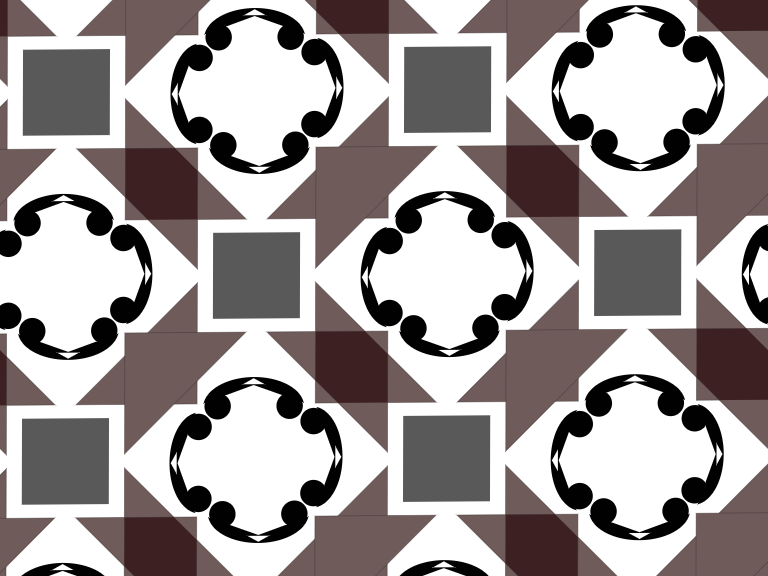
Give the GLSL for this pattern, as a WebGL 1 fragment shader.

```glsl
precision highp float;

uniform vec2 u_resolution;

#define UNITS 576.0                     // design units per canvas height
#define ORIGIN vec2(257.0, 485.0)       // centre of one ring
#define STEP_X vec2(190.6, 1.4)         // lattice steps, slightly skewed
#define STEP_Y vec2(0.5, 184.5)
#define TILE_HALF vec2(131.5, 128.0)    // half size of the tile around a ring
#define CORNER_CUT 138.5                // where the corner triangles begin
#define SQUARE_HALF vec2(43.5, 43.0)
#define BROWN vec3(0.43, 0.355, 0.352)
#define OVERLAP vec3(0.24, 0.125, 0.13)
#define GRAY vec3(0.35)
#define INK vec3(0.005)
#define OUTLINE vec3(0.24, 0.19, 0.19)

// Antialiased coverage of a signed distance in design units
float cover(float d) {
  return clamp(0.5 - d * u_resolution.y / UNITS, 0.0, 1.0);
}

float boxDistance(vec2 p, vec2 halfSize) {
  vec2 d = abs(p) - halfSize;
  return max(d.x, d.y);
}

float ellipseDistance(vec2 p, vec2 radii) {
  float k = length(p / radii);
  return k * (k - 1.0) / max(length(p / (radii * radii)), 1e-5);
}

// Right triangle filling the outer corner of a ring's tile
float cornerDistance(vec2 q) {
  return max(boxDistance(q, TILE_HALF), (CORNER_CUT - q.x - q.y) * 0.7071);
}

// Upper scroll: a tapered crescent with round ends and a pierced wedge
float scrollDistance(vec2 p) {
  p.x = abs(p.x + 2.5);
  float outer = ellipseDistance(p - vec2(0.0, 53.0), vec2(50.5, 30.0));
  float inner = (75.0 - 0.36 * p.x - p.y) * 0.94;
  float wedge = max(75.8 - p.y, (p.y + 0.55 * p.x - 81.8) * 0.876);
  float band = max(max(outer, inner), -wedge);
  return min(band, length(p - vec2(36.0, 54.0)) - 13.2);
}

// Four scrolls in a pinwheel, the side ones set a little further out
float ringDistance(vec2 p) {
  float d = 1e3;
  for (int i = 0; i < 4; i++) {
    float sideShift = 3.5 * mod(float(i), 2.0);
    d = min(d, scrollDistance(p - vec2(0.0, sideShift)));
    p = vec2(-p.y, p.x);
  }
  return d;
}

void main() {
  vec2 p = gl_FragCoord.xy / u_resolution.y * UNITS - ORIGIN;

  // Checkered lattice: rings on even nodes, squares on odd nodes
  float area = STEP_X.x * STEP_Y.y - STEP_X.y * STEP_Y.x;
  vec2 lattice = vec2(STEP_Y.y * p.x - STEP_Y.x * p.y,
                      STEP_X.x * p.y - STEP_X.y * p.x) / area;
  vec2 cell = floor(lattice);
  vec2 local = lattice - cell;
  float odd = mod(cell.x + cell.y, 2.0);
  vec2 size = vec2(STEP_X.x, STEP_Y.y);

  // Mirror odd cells so that rings sit at (0,0) and (1,1)
  vec2 folded = vec2(mix(local.x, 1.0 - local.x, odd), local.y);
  vec2 toNear = folded * size;
  vec2 toFar = size - toNear;

  // Corner triangles, darkened where they overlap in even cells
  float nearCorner = cornerDistance(toNear);
  float farCorner = cornerDistance(toFar);
  float farCover = cover(farCorner);
  vec3 color = mix(vec3(1.0), BROWN, farCover);
  color = mix(color, OUTLINE, 0.5 * cover(abs(farCorner) - 0.4));
  vec3 topFill = mix(BROWN, OVERLAP, farCover * (1.0 - odd));
  color = mix(color, topFill, cover(nearCorner));
  color = mix(color, OUTLINE, 0.5 * cover(abs(nearCorner) - 0.4));

  // Gray squares
  vec2 squareNode = folded.x > folded.y ? vec2(1.0, 0.0) : vec2(0.0, 1.0);
  float square = boxDistance((folded - squareNode) * size, SQUARE_HALF);
  color = mix(color, GRAY, cover(square));

  // Scroll rings, placed from the closer ring node without mirroring
  float side = step(1.0, folded.x + folded.y);
  vec2 ringNode = vec2(abs(side - odd), side);
  float ring = ringDistance((local - ringNode) * size);
  color = mix(color, INK, cover(ring));

  gl_FragColor = vec4(color, 1.0);
}
```
